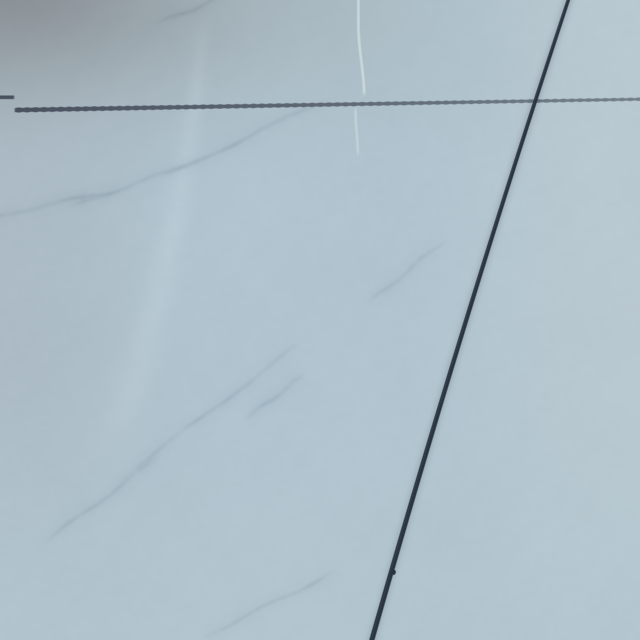
Give the GLSL for this texture, as a Shadertoy shader.

```glsl
float line(float d, float halfWidth) {
    float aa = 0.9 / iResolution.y;
    return 1.0 - smoothstep(halfWidth - aa, halfWidth + aa, abs(d));
}

float range(float v, float lo, float hi, float soft) {
    return smoothstep(lo - soft, lo + soft, v) * (1.0 - smoothstep(hi - soft, hi + soft, v));
}

float ripple(vec2 p) {
    float sum = 0.0, amp = 0.5;
    for (int i = 0; i < 5; i++) {
        p = mat2(0.8, 0.6, -0.6, 0.8) * p * 1.8 + 1.7;
        sum += amp * sin(p.x + 1.3 * sin(p.y)) * sin(p.y + 0.7 * sin(p.x));
        amp *= 0.6;
    }
    return sum;
}

// Soft stroke that fades at both ends
float vein(vec2 p, vec2 a, vec2 b, float width) {
    vec2 ab = b - a;
    float t = dot(p - a, ab) / dot(ab, ab);
    float d = dot(p - a, normalize(vec2(-ab.y, ab.x)));
    d += 0.002 * sin(t * 9.0 + a.x * 40.0);
    return exp(-d * d / (width * width)) * range(t, 0.0, 1.0, 0.15);
}

vec3 stoneColor(vec2 p) {
    vec3 col = mix(vec3(0.675, 0.735, 0.775), vec3(0.692, 0.768, 0.813), smoothstep(0.0, 0.4, p.x));
    col = mix(col, vec3(0.725, 0.787, 0.818), smoothstep(0.6, 1.0, p.x));
    col = mix(col, vec3(0.7, 0.775, 0.812), 0.8 * smoothstep(0.45, 0.0, p.y));
    // Grey shade along the top and its left corner
    col = mix(col, vec3(0.66, 0.72, 0.745), 0.7 * smoothstep(0.7, 1.0, p.y) * smoothstep(0.95, 0.45, p.x));
    vec2 corner = (p - vec2(0.0, 1.03)) / vec2(0.3, 0.16);
    col = mix(col, vec3(0.52, 0.54, 0.56), 0.85 * exp(-dot(corner, corner)));
    return col + 0.005 * ripple(p * 9.0) + 0.004 * ripple(p * 70.0);
}

void mainImage(out vec4 fragColor, in vec2 fragCoord) {
    vec2 p = fragCoord / iResolution.xy;
    vec3 col = stoneColor(p);

    // Faint marble veins, each from xy to zw
    const vec4 veins[9] = vec4[9](
        vec4(0.20, 0.26, 0.45, 0.45), vec4(0.39, 0.35, 0.47, 0.41),
        vec4(0.58, 0.53, 0.69, 0.62), vec4(0.33, 0.01, 0.51, 0.10),
        vec4(-0.04, 0.655, 0.17, 0.70), vec4(0.12, 0.68, 0.30, 0.745),
        vec4(0.27, 0.73, 0.50, 0.84), vec4(0.08, 0.16, 0.24, 0.28),
        vec4(0.25, 0.965, 0.36, 1.01));
    float grey = 0.0;
    for (int i = 0; i < 9; i++) {
        vec4 v = veins[i];
        grey += vein(p, v.xy, v.zw, 0.0035) + 0.35 * vein(p, v.xy, v.zw, 0.014);
    }
    col -= vec3(0.043, 0.04, 0.035) * grey * (0.75 + 0.5 * ripple(p * 25.0));

    // Broad pale reflection, widening downwards
    float fall = 1.0 - p.y;
    float paleX = 0.32 - 0.07 * fall - 0.19 * fall * fall;
    float pale = (p.x - paleX) / (0.009 + 0.035 * fall);
    col += vec3(0.026, 0.024, 0.022) * exp(-pale * pale) * range(p.y, 0.34, 0.94, 0.08);

    // Thin white streak, broken at the horizontal joint
    float upper = 0.560 + 0.009 * smoothstep(0.96, 0.85, p.y);
    float lower = 0.5555 + 0.004 * smoothstep(0.83, 0.75, p.y);
    float glint = line(p.x - upper, 0.0022) * smoothstep(0.848, 0.858, p.y);
    glint += 0.7 * line(p.x - lower, 0.002) * range(p.y, 0.76, 0.83, 0.007);
    col = mix(col, vec3(0.82, 0.87, 0.88), 0.75 * glint);

    // Horizontal joint with a step near the left edge
    float jointY = 0.828 + 0.0174 * (p.x - 0.023);
    float thick = mix(0.0036, 0.0023, p.x) + 0.0004 * sin(p.x * 480.0);
    float joint = line(p.y - jointY, thick) * smoothstep(0.021, 0.025, p.x);
    joint += line(p.y - 0.848, 0.0028) * smoothstep(0.024, 0.020, p.x);
    vec3 jointColor = mix(vec3(0.25, 0.28, 0.33), vec3(0.43, 0.48, 0.52), p.x);
    col = mix(col, jointColor, 0.92 * joint);

    // Dark slanted joint, slightly bowed, with a chip near its foot
    float slantX = 0.581 + 0.307 * p.y - 0.024 * p.y * (1.0 - p.y);
    float across = (p.x - slantX) * 0.956;
    float slant = line(across, mix(0.0039, 0.0027, p.y));
    slant = max(slant, line(length(p - vec2(0.614, 0.106)), 0.0045));
    col *= 1.0 - 0.12 * exp(-across * across / 0.00006);
    col = mix(col, vec3(0.14, 0.18, 0.23), 0.95 * slant);
    col += 0.05 * line(across + 0.0012, 0.0006) * slant;

    fragColor = vec4(clamp(col, 0.0, 1.0), 1.0);
}
```
